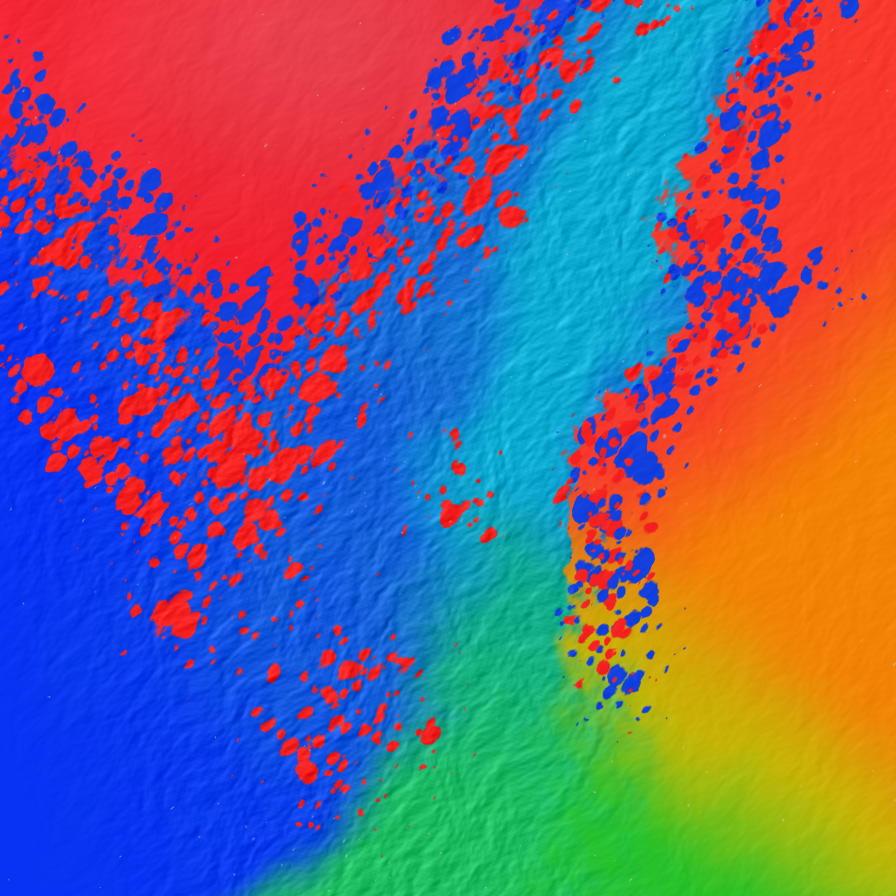
Give the GLSL for this background, as a WebGL 1 fragment shader.

```glsl
precision highp float;
uniform vec2 u_resolution;

float hash(vec2 p) {
  return fract(sin(dot(p, vec2(127.1, 311.7))) * 4375.85);
}

// Layered, mutually bent sines, roughly -1 to 1
float waves(vec2 p) {
  float sum = 0.0, amp = 0.5;
  for (int i = 0; i < 5; i++) {
    sum += amp * sin(p.x + 1.7 * sin(p.y + 0.6 * p.x));
    p = mat2(1.5, 1.1, -1.1, 1.5) * p + 2.3;
    amp *= 0.6;
  }
  return sum;
}

// Coordinates along and across the diagonal brush direction
vec2 brush(vec2 p) {
  return vec2(dot(p, vec2(0.62, 0.78)), dot(p, vec2(0.78, -0.62)));
}

// Soft elliptical pool of density
float pool(vec2 p, vec2 center, vec2 radius) {
  vec2 q = (p - center) / radius;
  return exp(-dot(q, q));
}

// Cellular paint drops; density sets how many cells are filled
float drops(vec2 p, float scale, float density, float seed) {
  vec2 q = brush(p) * vec2(1.0, 1.45) * scale;
  q += 0.22 * vec2(waves(q * 1.3 + seed), waves(q.yx * 1.3 - seed));
  vec2 cell = floor(q);
  float soft = 1.5 * scale / min(u_resolution.x, u_resolution.y);
  float cover = 0.0;
  for (int j = -1; j <= 1; j++) {
    for (int i = -1; i <= 1; i++) {
      vec2 id = cell + vec2(float(i), float(j));
      vec2 jitter = vec2(hash(id + seed), hash(id + seed + 19.3));
      float radius = 0.55 * smoothstep(0.0, 0.25, density - hash(id + seed + 41.7));
      radius *= 0.45 + 0.55 * jitter.x;
      float d = length(q - id - 0.2 - 0.6 * jitter) - radius;
      cover = max(cover, smoothstep(soft, -soft, d) * step(0.04, radius));
    }
  }
  return cover;
}

// Ridged height of the thick paint
float relief(vec2 p) {
  vec2 q = brush(p) + 0.012 * waves(p * 14.0);
  return 1.0 - abs(waves(q * vec2(22.0, 60.0))) + 0.4 * waves(q.yx * 120.0);
}

vec3 coolPaint(vec2 p, float wobble) {
  vec3 color = mix(vec3(0.03, 0.20, 0.95), vec3(0.09, 0.41, 0.83),
                   smoothstep(0.1, 0.6, 0.9 * p.x + 0.25 * p.y + 0.08 * wobble));
  // Cyan stream with a short arm to the right
  float stream = abs(p.x - 0.585 - 0.37 * max(p.y - 0.5, 0.0)) + 0.035 * wobble;
  float cyan = smoothstep(0.14, 0.03, stream) * smoothstep(0.2, 0.5, p.y);
  cyan = max(cyan, pool(p, vec2(0.66, 0.63), vec2(0.12, 0.06)));
  color = mix(color, vec3(0.05, 0.67, 0.82), cyan);
  // Green spreading toward the bottom
  float edge = p.x - 0.49 + 1.1 * max(0.2 - p.y, 0.0) + 0.04 * wobble;
  float green = smoothstep(-0.05, 0.06, edge) * smoothstep(0.48, 0.3, p.y + 0.04 * wobble);
  vec3 teal = mix(vec3(0.12, 0.74, 0.38), vec3(0.06, 0.67, 0.57), smoothstep(0.05, 0.4, p.y));
  return mix(color, teal, green);
}

vec3 warmPaint(vec2 p, float wobble) {
  vec3 color = mix(vec3(0.95, 0.51, 0.02), vec3(0.97, 0.22, 0.17),
                   smoothstep(0.38, 0.7, p.y + 0.9 * (0.85 - p.x) + 0.03 * wobble));
  float corner = 0.3 - p.y - 0.7 * (p.x - 0.73) + 0.025 * wobble;
  color = mix(color, vec3(0.76, 0.72, 0.03), smoothstep(-0.13, 0.12, corner));
  return mix(color, vec3(0.15, 0.76, 0.16), smoothstep(0.06, 0.26, corner));
}

void main() {
  vec2 p = gl_FragCoord.xy / u_resolution;
  float wobble = waves(p * 9.0);
  float ragged = 0.035 * waves(brush(p) * vec2(20.0, 38.0)) + 0.02 * waves(p * 80.0);

  // Signed fields of the red valley and the right-hand shore
  float valley = p.y - 0.58 - max(0.28 - p.x, 1.2 * (p.x - 0.28));
  float shore = p.x - 0.65 - 0.42 * max(p.y - 0.5, 0.0)
              - 0.07 * exp(-pow((p.y - 0.64) / 0.06, 2.0));
  float shoreSoft = mix(0.1, 0.008, smoothstep(0.15, 0.38, p.y));
  float red = smoothstep(-0.012, 0.012, valley + 1.3 * ragged);
  float warm = smoothstep(-shoreSoft, shoreSoft, shore + ragged);

  vec3 crimson = mix(vec3(0.97, 0.11, 0.17), vec3(0.90, 0.24, 0.29),
                     pool(p, vec2(0.36, 0.96), vec2(0.3, 0.2)));
  vec3 color = mix(coolPaint(p, wobble), warmPaint(p, wobble), warm);
  color = mix(color, crimson + 0.02 * wobble, red);

  // Splatter density on both shores and in loose pools
  float shoreFade = smoothstep(0.1, 0.35, p.y);
  float blueDensity = 0.5 * exp(-pow((valley - 0.03) / 0.09, 2.0));
  blueDensity += 0.5 * shoreFade * exp(-pow((shore - 0.04) / 0.06, 2.0));
  blueDensity += 0.4 * pool(p, vec2(0.87, 0.69), vec2(0.1, 0.05));
  float redDensity = 0.45 * exp(-pow((valley + 0.05) / 0.12, 2.0));
  redDensity += 0.45 * shoreFade * exp(-pow((shore - 0.03) / 0.05, 2.0));
  redDensity += 0.35 * pool(p, vec2(0.26, 0.46), vec2(0.14, 0.1));
  redDensity += 0.38 * pool(p, vec2(0.38, 0.2), vec2(0.12, 0.13));
  redDensity += 0.35 * pool(p, vec2(0.19, 0.3), vec2(0.07, 0.06));
  redDensity += 0.45 * pool(p, vec2(0.52, 0.45), vec2(0.05, 0.06));
  redDensity += 0.5 * exp(-pow((p.y + p.x - 0.6) / 0.05, 2.0)) * smoothstep(0.23, 0.12, p.x);

  for (int i = 0; i < 3; i++) {
    float layer = float(i);
    float scale = 24.0 * pow(1.6, layer);
    color = mix(color, vec3(0.07, 0.25, 0.87), drops(p, scale, blueDensity, 3.0 + 7.0 * layer));
    color = mix(color, vec3(0.96, 0.13, 0.13), drops(p, scale, redDensity, 5.0 + 9.0 * layer));
  }

  // Raking light over the strokes, then pale flecks
  float slope = relief(p) - relief(p + vec2(0.003, -0.003));
  float thick = mix(0.13, 0.03, max(red, warm)) * smoothstep(0.0, 0.45, p.x + 0.4 * p.y);
  color += thick * clamp(slope, -1.0, 1.5);
  color = mix(color, vec3(0.85, 0.86, 0.76), 0.6 * drops(p, 75.0, 0.07, 61.0));
  gl_FragColor = vec4(clamp(color, 0.0, 1.0), 1.0);
}
```
